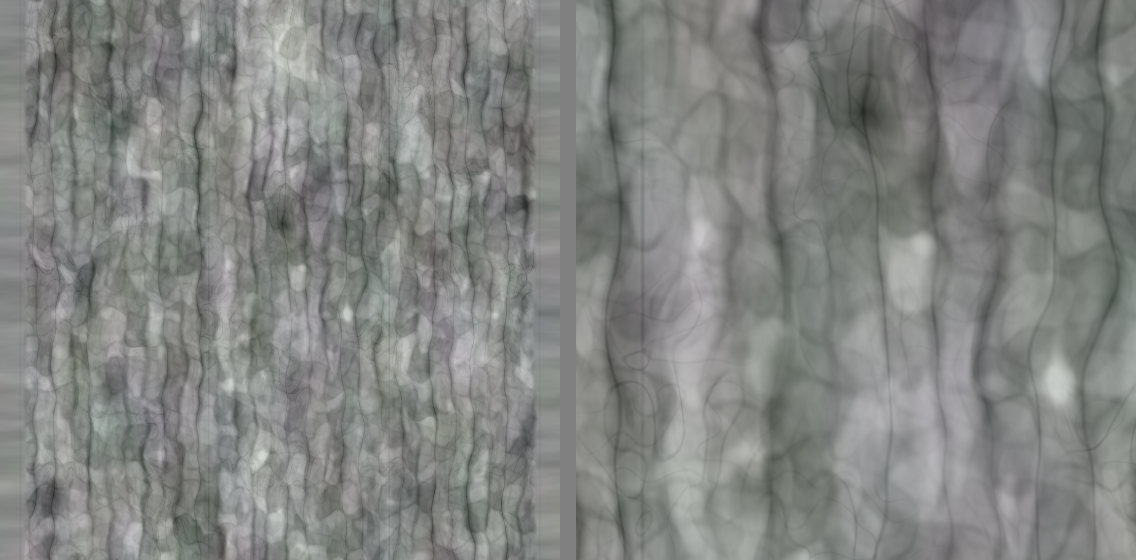
Left, the full canvas; right, a detail of the centre.
Give the GLSL for this texture, as a Shadertoy shader.

```glsl
// Weathered grey fibre: wavy vertical ribs made of soft lumps, split by dark seams.
// Jittered cells in rib space form the lumps; gradient noise adds clouds, hairline
// cracks, stains and tint. Smooth side borders carry stretched level streaks.

#define RIBS 31.0
#define LUMP_ROWS 23.0
#define RIB_WAVE 0.55
#define BASE_TONE 0.555
#define CLOUD 0.13
#define FIBRE 0.11
#define LUMP 0.15
#define SEAM 0.13
#define CRACK 0.055
#define STAIN 0.17
#define TINT 0.035
#define BORDER 0.044

vec2 hash2(vec2 p) {
    vec3 q = fract(p.xyx * vec3(0.1031, 0.1030, 0.0973));
    q += dot(q, q.yzx + 33.33);
    return fract((q.xx + q.yz) * q.zy);
}

float cornerSlope(vec2 cell, vec2 offset) {
    float angle = 6.2832 * hash2(cell).x;
    return dot(vec2(cos(angle), sin(angle)), offset);
}

float gradientNoise(vec2 p) {
    vec2 i = floor(p), f = p - i;
    vec2 w = f * f * f * (f * (f * 6.0 - 15.0) + 10.0);
    vec2 e = vec2(1.0, 0.0);
    float low = mix(cornerSlope(i, f), cornerSlope(i + e, f - e), w.x);
    float high = mix(cornerSlope(i + e.yx, f - e.yx), cornerSlope(i + 1.0, f - 1.0), w.x);
    return mix(low, high, w.y);
}

float fbm(vec2 p) {
    float sum = 0.0, amp = 1.0;
    for (int i = 0; i < 4; i++) {
        sum += amp * gradientNoise(p);
        p = mat2(1.9, 0.5, -0.5, 1.9) * p + 17.3;
        amp *= 0.5;
    }
    return sum;
}

// x: blended random tone of nearby cells, y: closeness to a cell boundary
vec2 lumps(vec2 p) {
    vec2 home = floor(p);
    float nearest = 9.0, second = 9.0, tone = 0.0, total = 0.0;
    for (int y = -1; y <= 1; y++)
    for (int x = -1; x <= 1; x++) {
        vec2 cell = home + vec2(x, y);
        vec2 rnd = hash2(cell + 50.0);
        vec2 d = cell + 0.5 + (rnd - 0.5) * vec2(0.4, 0.85) - p;
        float dist = length(d);
        float weight = exp(-9.0 * dist * dist);
        tone += weight * hash2(cell + 190.0).y;
        total += weight;
        second = min(second, max(nearest, dist));
        nearest = min(nearest, dist);
    }
    return vec2(tone / total - 0.5, 1.0 - smoothstep(0.0, 0.32, second - nearest));
}

float hairline(float value, float width) {
    return 1.0 - smoothstep(0.0, width, abs(value));
}

float softSpot(vec2 p, vec2 centre, vec2 size) {
    vec2 d = (p - centre) / size;
    return exp(-dot(d, d));
}

// Ribbed body, returned as one brightness
float fibreTone(vec2 uv) {
    vec2 wander = vec2(gradientNoise(uv * vec2(9.0, 7.0)),
                       gradientNoise(uv * vec2(26.0, 19.0) + 40.0));
    vec2 rib = vec2(uv.x * RIBS + RIB_WAVE * (wander.x + 0.6 * wander.y),
                    uv.y * LUMP_ROWS + 0.7 * wander.y);
    rib.y += 5.0 * hash2(vec2(floor(rib.x), 3.0)).x;
    vec2 coarse = lumps(vec2(rib.x, uv.y * LUMP_ROWS + wander.y));
    vec2 fine = lumps(vec2(rib.x * 1.6 + wander.y, rib.x * 0.4 + uv.y * 41.0) + 70.0);

    float tone = BASE_TONE + CLOUD * fbm(uv * vec2(6.0, 4.0) + 8.0);
    tone += FIBRE * fbm(uv * vec2(24.0, 6.0) + 31.0);
    tone += 0.05 * fbm(uv * vec2(65.0, 42.0));
    tone += LUMP * coarse.x + 0.5 * LUMP * fine.x;
    tone -= 0.045 * coarse.y + 0.022 * fine.y;

    // Seams fade in and out along each rib
    float edge = abs(fract(rib.x) - 0.5);
    float side = floor(rib.x + 0.5);
    float fade = smoothstep(-0.35, 0.5, gradientNoise(vec2(side * 3.7, uv.y * 5.0)));
    tone -= SEAM * fade * smoothstep(0.22, 0.5, edge);
    tone -= 0.09 * smoothstep(0.44, 0.5, edge) * hash2(vec2(side, 9.0)).x;

    // Hairline cracks in two directions
    float cracks = hairline(gradientNoise(uv * vec2(38.0, 17.0) + wander * 1.5), 0.07);
    cracks += 0.5 * hairline(gradientNoise(uv * vec2(34.0, 42.0) + 12.0), 0.06);
    tone -= CRACK * cracks * smoothstep(-0.2, 0.4, gradientNoise(uv * 9.0 + 5.0));

    // Dark stains, one slanting smear and a pale middle band
    float stain = smoothstep(0.25, 0.85, fbm(uv * vec2(7.0, 5.0) + 63.0));
    float slant = uv.x - 0.555 - 0.5 * (uv.y - 0.64) + 0.05 * wander.x;
    float smear = exp(-pow(slant / 0.026, 2.0)) * exp(-pow((uv.y - 0.63) / 0.12, 2.0));
    tone -= STAIN * (stain + smear * (0.6 + wander.y));
    tone -= 0.08 * softSpot(uv, vec2(0.2, 0.88), vec2(0.14, 0.12));
    tone += 0.13 * softSpot(uv, vec2(0.48, 0.86), vec2(0.06, 0.22));
    tone += 0.07 * softSpot(uv, vec2(0.45, 0.2), vec2(0.08, 0.28));
    return tone + 0.14 * smoothstep(0.3, 0.6, gradientNoise(uv * vec2(33.0, 24.0) + 90.0));
}

// Smooth border with tilted level streaks
float borderTone(vec2 uv) {
    float inset = min(uv.x, 1.0 - uv.x);
    float level = uv.y + 0.18 * inset * gradientNoise(vec2(uv.y * 6.0, 2.0));
    float side = step(0.5, uv.x) * 37.0;
    float streaks = fbm(vec2(uv.x * 4.0 + side, level * 26.0));
    return 0.54 + 0.1 * streaks + 0.06 * gradientNoise(vec2(side, uv.y * 5.0))
         - 0.035 * hairline(inset - 0.036, 0.002);
}

void mainImage(out vec4 fragColor, in vec2 fragCoord) {
    vec2 uv = fragCoord / iResolution.xy;
    float inset = min(uv.x, 1.0 - uv.x) + 0.006 * gradientNoise(vec2(uv.x * 3.0, uv.y * 30.0));
    float body = smoothstep(BORDER - 0.004, BORDER + 0.006, inset);
    float tone = mix(borderTone(uv), fibreTone(uv), body);

    // Long straight threads over the whole height
    float threads = hairline(uv.x - 0.373, 0.002) + hairline(uv.x - 0.695, 0.0025);
    tone -= 0.1 * threads * (0.6 + gradientNoise(vec2(uv.x * 9.0, uv.y * 6.0)));

    // Hue drifts between moss green and mauve
    float hue = fbm(uv * vec2(8.0, 5.0) + 120.0) + 0.4 * (tone - 0.5);
    float warmth = gradientNoise(uv * vec2(11.0, 6.0) + 150.0);
    vec3 colour = vec3(tone) + vec3(-0.002, 0.006, -0.003);
    colour += TINT * (hue * vec3(0.5, -0.6, 0.5) + warmth * vec3(0.5, 0.0, -0.6));
    fragColor = vec4(clamp(colour, 0.0, 1.0), 1.0);
}
```
